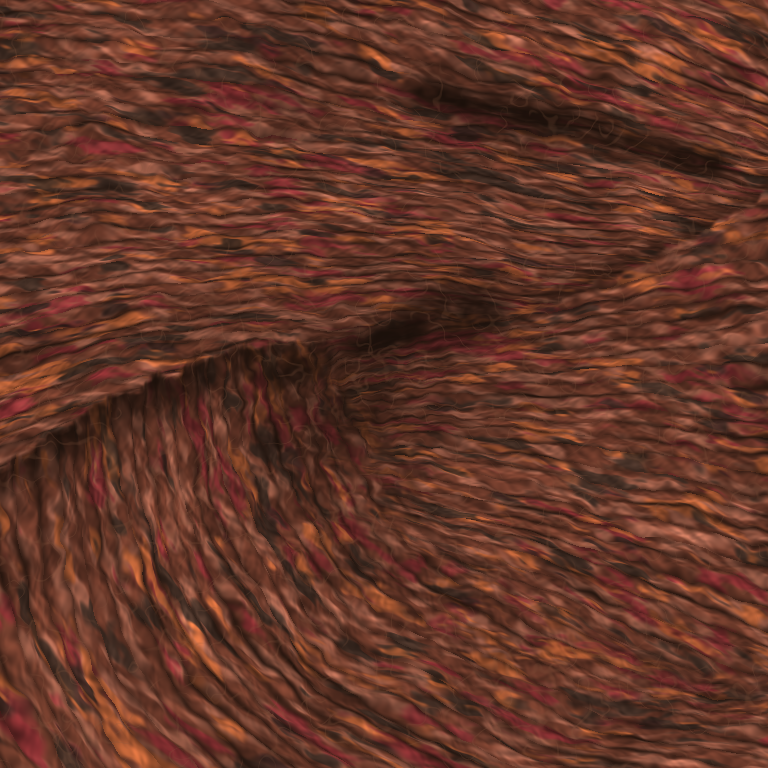
This texture is drawn by a WebGL 2 fragment shader. Its source:

```glsl
#version 300 es
precision highp float;
// Twisted skein of tweed wool: three bundles of flecked strands meeting in a dark fold.
uniform vec2 u_resolution;
out vec4 fragColor;

#define STRAND_WIDTH 0.0195
#define GAP_DARKNESS 0.74
#define WOBBLE 0.011
#define FIBRE_CONTRAST 0.72
#define FLECK_AMOUNT 0.65
#define HAIR_STRENGTH 0.20
#define BROWN vec3(0.385, 0.205, 0.150)
#define TAN vec3(0.575, 0.345, 0.270)
#define ORANGE vec3(0.72, 0.375, 0.205)
#define CRIMSON vec3(0.49, 0.145, 0.175)
#define CHARCOAL vec3(0.185, 0.145, 0.120)
#define SHADOW vec3(0.115, 0.066, 0.042)

float hash(vec2 cell) {
    vec3 q = fract(vec3(cell.xyx) * vec3(0.1031, 0.1030, 0.0973));
    q += dot(q, q.yzx + 33.33);
    return fract((q.x + q.y) * q.z);
}

float noise(vec2 p) {
    vec2 cell = floor(p), f = fract(p);
    f = f * f * (3.0 - 2.0 * f);
    return mix(mix(hash(cell), hash(cell + vec2(1, 0)), f.x),
               mix(hash(cell + vec2(0, 1)), hash(cell + vec2(1, 1)), f.x), f.y);
}

float fbm(vec2 p) {
    float sum = 0.0, weight = 0.5;
    for (int i = 0; i < 3; i++) {
        sum += weight * noise(p);
        p = p * 2.03 + 17.3;
        weight *= 0.5;
    }
    return sum / 0.875;
}

float segmentDistance(vec2 p, vec2 a, vec2 b) {
    vec2 ab = b - a;
    return length(p - a - ab * clamp(dot(p - a, ab) / dot(ab, ab), 0.0, 1.0));
}

// Colour of a strand bundle; along and across are its flow coordinates.
vec3 yarn(float along, float across, float seed) {
    along += seed;
    across += seed + WOBBLE * (fbm(vec2(along * 9.0, across * 24.0)) - 0.5) * 2.0;
    across += 0.005 * (noise(vec2(along * 48.0, across * 110.0)) - 0.5);
    float row = floor(across / STRAND_WIDTH);
    float f = fract(across / STRAND_WIDTH);
    float shift = hash(vec2(row, 7.0)) * 40.0;

    // Dyed flecks with frayed borders; most of the wool is brown
    vec2 fleck = vec2(along * 19.0 + shift * 0.04, across * 62.0 + along * 7.0);
    float fray = noise(fleck * vec2(3.0, 4.0) + 3.0) * 0.34 - 0.17;
    vec3 colour = mix(BROWN, TAN, smoothstep(0.35, 0.9, noise(fleck * vec2(1.9, 2.1) + 60.0) + fray));
    colour = mix(colour, CRIMSON, 0.75 * smoothstep(FLECK_AMOUNT, FLECK_AMOUNT + 0.26, noise(fleck + 11.0) + fray));
    colour = mix(colour, ORANGE, 0.85 * smoothstep(FLECK_AMOUNT + 0.02, FLECK_AMOUNT + 0.28, noise(fleck + 29.0) - fray));
    colour = mix(colour, CHARCOAL, 0.8 * smoothstep(FLECK_AMOUNT + 0.01, FLECK_AMOUNT + 0.25, noise(fleck + 47.0) + fray));

    // Slanted fibres of the twist
    float fibre = noise(vec2(along * 44.0 + shift, across * 170.0 + along * 70.0));
    fibre = mix(fibre, noise(vec2(along * 100.0, across * 290.0 - along * 80.0)), 0.4);
    colour *= 1.0 + FIBRE_CONTRAST * (fibre - 0.5);

    // Rounded strand with uneven, broken gaps
    float body = smoothstep(0.0, 0.95, 4.0 * f * (1.0 - f));
    body = mix(body, noise(vec2(along * 26.0, across * 85.0 + along * 9.0)), 0.36);
    float depth = GAP_DARKNESS * (0.25 + 1.1 * noise(vec2(along * 13.0, across * 30.0)));
    float gap = clamp(depth * (1.0 - body), 0.0, 1.0);
    return mix(colour * (0.97 + 0.18 * hash(vec2(row, 19.0)) * body), SHADOW, gap);
}

// Thin loose hairs: narrow contours of a smooth noise.
float hairs(vec2 p) {
    float line = abs(noise(p * 46.0) + 0.25 * noise(p * 90.0) - 0.62);
    return (1.0 - smoothstep(0.01, 0.06, line)) * smoothstep(0.45, 0.75, noise(p * 37.0 + 40.0));
}

void main() {
    vec2 p = gl_FragCoord.xy / u_resolution;
    vec2 w = p + 0.022 * (vec2(fbm(p * 7.0), fbm(p * 7.0 + 31.0)) - 0.5);
    vec2 toPinch = (p - vec2(0.44, 0.48)) / vec2(0.16, 0.12);
    float pinch = exp(-dot(toPinch, toPinch));
    w += 0.022 * pinch * (vec2(fbm(p * 38.0), fbm(p * 38.0 + 13.0)) - 0.5);

    // Lower bundle: elliptic arcs, steeper at the left
    vec2 arc = vec2((1.1 - w.x) * 0.735, 0.6 - w.y);
    float radius = length(arc);
    float steepen = 0.28 * w.y * (1.0 - smoothstep(0.0, 0.5, w.x));
    vec3 colour = yarn(atan(arc.y, arc.x) * 0.75, radius + steepen, 2.0);

    // Right bundle: fan opening from the fold
    float reach = max(w.x - 0.02, 0.2);
    vec3 fan = yarn(w.x, (w.y - 0.44) / reach * 0.8 + 0.04 * w.x * w.x, 5.0);
    float seam = radius + 0.09 * (fbm(p * 28.0) - 0.5);
    colour = mix(colour, fan, 1.0 - smoothstep(0.465, 0.53, seam));

    // Upper bundle: arched strands lying over the others
    float rise = 0.42 * w.x * (1.0 - smoothstep(0.35, 0.9, w.y));
    vec3 arch = yarn(w.x, w.y + 0.2 * w.x * w.x - rise, 9.0);
    float edge = w.y - (0.395 + 0.36 * w.x + 0.04 * sin(6.2832 * w.x));
    edge += 0.026 * (fbm(p * 44.0) - 0.5);
    colour = mix(colour, arch, smoothstep(-0.006, 0.006, edge));

    // Shade under the overlap, in the fold and in the upper crevice
    float rightSide = smoothstep(0.55, 0.78, p.x);
    float below = (1.0 - smoothstep(0.0, 0.085, -edge)) * smoothstep(0.006, -0.006, edge) * (1.0 - rightSide);
    float above = (1.0 - smoothstep(0.0, 0.05, edge)) * smoothstep(-0.006, 0.006, edge) * rightSide;
    float fold = exp(-pow(segmentDistance(w, vec2(0.36, 0.52), vec2(0.63, 0.60)) / 0.038, 2.0));
    float crevice = exp(-pow(segmentDistance(w, vec2(0.55, 0.885), vec2(0.92, 0.785)) / 0.023, 2.0));
    float shade = max(max(below * 0.8, above * 0.5), max(fold * 0.85, crevice * 0.85));
    shade = max(shade, pinch * 0.5) * (0.45 + 0.95 * fbm(p * 34.0));
    colour = mix(colour, SHADOW * 0.85, clamp(shade, 0.0, 0.95));
    colour *= 0.92 + 0.26 * fbm(p * 5.0 + 70.0);

    // Fuzz
    float fuzz = max(hairs(p), hairs(mat2(0.6, 0.8, -0.8, 0.6) * p + 8.0));
    colour = mix(colour, vec3(0.52, 0.34, 0.24), HAIR_STRENGTH * fuzz);
    fragColor = vec4(clamp(colour, 0.0, 1.0), 1.0);
}
```
